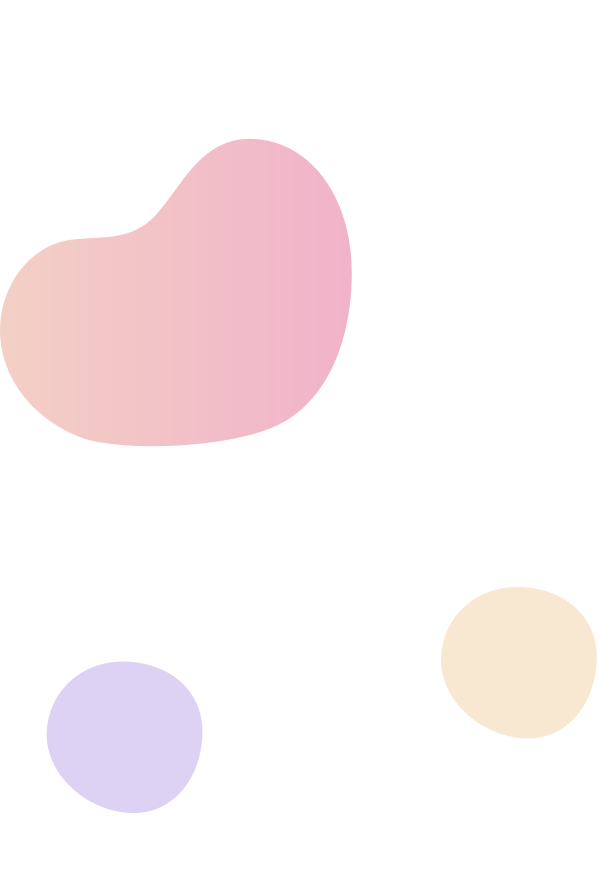
Reproduce this background procedurally as a Shadertoy shader.

```glsl
const int CURVE_STEPS = 20;
const int LARGE_CURVES = 7;
const int SMALL_CURVES = 4;

// Outlines: closed chains of cubic Bezier curves, three points per curve
const vec2 LARGE_OUTLINE[21] = vec2[21](
    vec2(0.0, 0.6315), vec2(0.0, 0.6836), vec2(0.0365, 0.7305),
    vec2(0.0859, 0.7331), vec2(0.112, 0.7357), vec2(0.1354, 0.7331),
    vec2(0.1589, 0.7474), vec2(0.1953, 0.7695), vec2(0.2135, 0.8451),
    vec2(0.2786, 0.8451), vec2(0.3438, 0.8451), vec2(0.3926, 0.7826),
    vec2(0.3926, 0.6953), vec2(0.3926, 0.612), vec2(0.3594, 0.5443),
    vec2(0.3021, 0.5221), vec2(0.2474, 0.5), vec2(0.1406, 0.4961),
    vec2(0.0938, 0.5104), vec2(0.0391, 0.5299), vec2(0.0, 0.5768));

const vec2 SMALL_OUTLINE[12] = vec2[12](
    vec2(-0.0872, 0.0026), vec2(-0.0872, 0.0495), vec2(-0.0495, 0.0846),
    vec2(-0.0026, 0.0846), vec2(0.0482, 0.0846), vec2(0.0866, 0.0534),
    vec2(0.0866, 0.0065), vec2(0.0866, -0.0443), vec2(0.0547, -0.0846),
    vec2(0.0104, -0.0846), vec2(-0.0391, -0.0846), vec2(-0.0872, -0.0443));

vec2 bezier(vec2 a, vec2 b, vec2 c, vec2 d, float t) {
    float s = 1.0 - t;
    return s * s * s * a + 3.0 * s * s * t * b + 3.0 * s * t * t * c + t * t * t * d;
}

float segmentDistance(vec2 p, vec2 a, vec2 b) {
    vec2 edge = b - a;
    float along = clamp(dot(p - a, edge) / dot(edge, edge), 0.0, 1.0);
    return length(p - a - edge * along);
}

// Does a ray going right from p cross the segment?
bool crosses(vec2 p, vec2 a, vec2 b) {
    if ((a.y > p.y) == (b.y > p.y)) return false;
    return p.x < a.x + (b.x - a.x) * (p.y - a.y) / (b.y - a.y);
}

// Adds one curve to the nearest distance and the inside/outside side
void traceCurve(vec2 p, vec2 a, vec2 b, vec2 c, vec2 d, inout float nearest, inout float side) {
    vec2 previous = a;
    for (int i = 1; i <= CURVE_STEPS; i++) {
        vec2 next = bezier(a, b, c, d, float(i) / float(CURVE_STEPS));
        nearest = min(nearest, segmentDistance(p, previous, next));
        if (crosses(p, previous, next)) side = -side;
        previous = next;
    }
}

float largeBlob(vec2 p) {
    float nearest = 10.0, side = 1.0;
    for (int i = 0; i < LARGE_CURVES; i++) {
        int k = 3 * i;
        traceCurve(p, LARGE_OUTLINE[k], LARGE_OUTLINE[k + 1], LARGE_OUTLINE[k + 2],
                   LARGE_OUTLINE[(k + 3) % (3 * LARGE_CURVES)], nearest, side);
    }
    return nearest * side;
}

float smallBlob(vec2 p, vec2 center) {
    float nearest = 10.0, side = 1.0;
    for (int i = 0; i < SMALL_CURVES; i++) {
        int k = 3 * i;
        traceCurve(p - center, SMALL_OUTLINE[k], SMALL_OUTLINE[k + 1], SMALL_OUTLINE[k + 2],
                   SMALL_OUTLINE[(k + 3) % (3 * SMALL_CURVES)], nearest, side);
    }
    return nearest * side;
}

vec3 paint(vec3 base, vec3 color, float dist, float pixel) {
    return mix(base, color, clamp(0.5 - dist / pixel, 0.0, 1.0));
}

void mainImage(out vec4 fragColor, in vec2 fragCoord) {
    float pixel = 1.0 / iResolution.y;
    vec2 p = fragCoord * pixel;

    const vec3 WHITE = vec3(1.0);
    const vec3 CORAL = vec3(0.953, 0.815, 0.773);
    const vec3 PINK = vec3(0.943, 0.7, 0.79);
    const vec3 LAVENDER = vec3(0.867, 0.822, 0.956);
    const vec3 PEACH = vec3(0.977, 0.91, 0.82);

    // Horizontal gradient across the large blob
    vec3 blush = mix(CORAL, PINK, clamp(p.x / 0.3926, 0.0, 1.0));

    vec3 color = paint(WHITE, blush, largeBlob(p), pixel);
    color = paint(color, LAVENDER, smallBlob(p, vec2(0.1393, 0.1771)), pixel);
    color = paint(color, PEACH, smallBlob(p, vec2(0.5794, 0.2604)), pixel);
    fragColor = vec4(color, 1.0);
}
```
